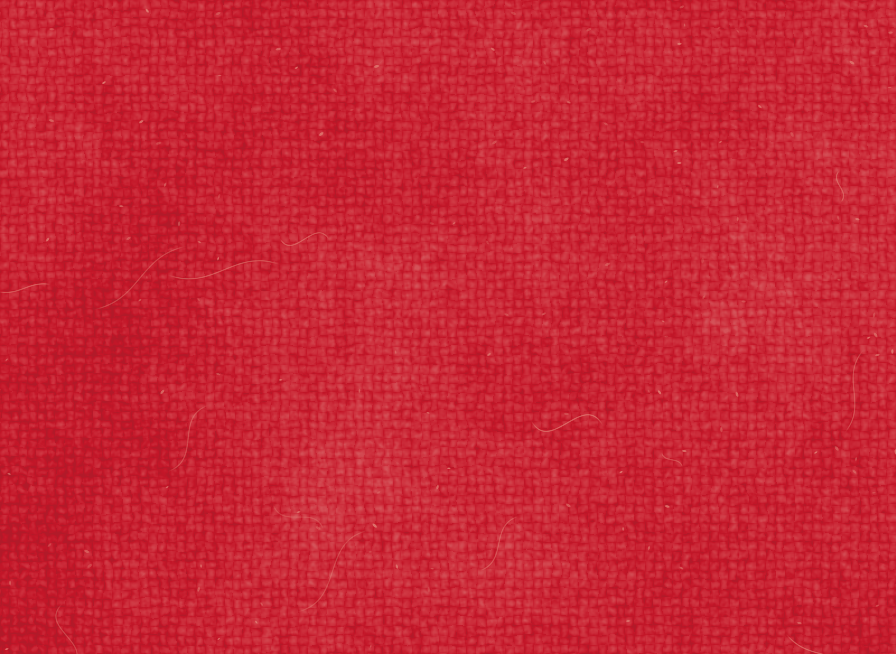
This texture is drawn by a Shadertoy shader. Its source:

```glsl
// Red plain-woven cloth with soft fuzz, pale lint specks and a few loose hairs.

const float THREADS = 70.0;   // threads per canvas height
const float TAU = 6.2831853;

const vec3 SHADOW = vec3(0.70, 0.10, 0.16);
const vec3 DEEP   = vec3(0.765, 0.085, 0.155);
const vec3 RED    = vec3(0.79, 0.15, 0.21);
const vec3 ROSE   = vec3(0.81, 0.21, 0.255);
const vec3 PALE   = vec3(0.83, 0.32, 0.345);
const vec3 LINT   = vec3(0.90, 0.56, 0.50);

float hash(vec2 p) {
    return fract(sin(dot(p, vec2(127.1, 311.7))) * 43758.5453);
}

// Smooth value noise from -1 to 1
float noise(vec2 p) {
    vec2 i = floor(p), f = fract(p);
    f = f * f * (3.0 - 2.0 * f);
    float low = mix(hash(i), hash(i + vec2(1, 0)), f.x);
    float high = mix(hash(i + vec2(0, 1)), hash(i + vec2(1, 1)), f.x);
    return 2.0 * mix(low, high, f.y) - 1.0;
}

mat2 rotation(float angle) {
    float c = cos(angle), s = sin(angle);
    return mat2(c, s, -s, c);
}

// Height of over-under threads: dark at the gaps, bright on the crowns
float weave(vec2 p) {
    p += 0.22 * vec2(noise(p * 0.55), noise(p * 0.55 + 37.0));
    vec2 cell = floor(p), f = fract(p) - 0.5;
    bool weftOver = mod(cell.x + cell.y, 2.0) > 0.5;
    vec2 local = weftOver ? f : f.yx;   // x along the thread, y across it
    float crown = cos(0.5 * TAU * local.y) * (0.6 + 0.4 * cos(0.5 * TAU * local.x));
    float yarn = weftOver ? hash(vec2(cell.y, 5.0)) : hash(vec2(cell.x, 9.0));
    float knot = hash(cell + 17.0);
    return crown - 0.55 + 0.16 * (yarn - 0.5) + 0.22 * (knot - 0.5);
}

// Felted surface: fine grain and short curly fibres
float fuzz(vec2 p) {
    vec2 q = rotation(0.6) * p;
    float grain = 0.75 * noise(q * 125.0) + 0.75 * noise(q * 240.0 + 11.0);
    float curl = abs(noise(q * 60.0 + 1.5 * noise(p * 30.0)));
    return grain + 0.7 * (0.25 - smoothstep(0.0, 0.25, curl) * 0.35);
}

// Broad light and dark areas of worn nap
float patches(vec2 p) {
    vec2 q = rotation(0.35) * p;
    return 0.55 * noise(q * 2.3 + 4.0) + 0.4 * noise(q * 5.5) + 0.3 * noise(q * 13.0);
}

// Sparse bright flecks, one candidate per grid cell
float specks(vec2 p, float scale, float share, float blur) {
    vec2 q = p * scale, cell = floor(q);
    vec2 centre = 0.25 + 0.5 * vec2(hash(cell + 3.0), hash(cell + 8.0));
    vec2 d = rotation(TAU * hash(cell + 21.0)) * (fract(q) - centre) / scale;
    float size = mix(0.0012, 0.0024, hash(cell + 31.0));
    float spot = 1.0 - smoothstep(size - blur, size + blur, length(d * vec2(0.6, 1.2)));
    return spot * step(hash(cell), share) * (0.35 + 0.65 * hash(cell + 44.0));
}

// One wavy hair lying along the x axis of its own frame
float hair(vec2 p, vec2 centre, float angle, float halfLength, float bend, float blur) {
    vec2 q = rotation(angle) * (p - centre);
    float phase = 2.6 * q.x / halfLength;
    float slope = bend * 2.6 / halfLength * cos(phase);
    float d = abs(q.y - bend * sin(phase)) / sqrt(1.0 + slope * slope);
    float ends = 1.0 - smoothstep(0.75 * halfLength, halfLength, abs(q.x));
    return (1.0 - smoothstep(0.0002, 0.0007 + blur, d)) * ends;
}

float hairs(vec2 p, float aspect, float blur) {
    float total = 0.0;
    for (int i = 0; i < 14; i++) {
        vec2 id = vec2(float(i), 2.0);
        vec2 centre = vec2(aspect * hash(id), 0.8 * hash(id + 13.0));
        float size = mix(0.02, 0.10, pow(hash(id + 29.0), 2.0));
        float bend = size * mix(0.1, 0.45, hash(id + 41.0));
        float strength = mix(0.25, 0.65, hash(id + 57.0));
        total = max(total, strength * hair(p, centre, TAU * hash(id + 71.0), size, bend, blur));
    }
    return total;
}

// Maps tone, in deviations from the middle, to dyed cloth colour
vec3 clothColour(float tone) {
    vec3 colour = mix(SHADOW, DEEP, smoothstep(-2.1, -0.9, tone));
    colour = mix(colour, RED, clamp(tone + 1.0, 0.0, 1.0));
    colour = mix(colour, ROSE, clamp(tone, 0.0, 1.0));
    return mix(colour, PALE, clamp((tone - 1.0) / 1.5, 0.0, 1.0));
}

void mainImage(out vec4 fragColor, in vec2 fragCoord) {
    vec2 p = fragCoord / iResolution.y;
    float aspect = iResolution.x / iResolution.y;
    float blur = 0.6 / iResolution.y;

    float tone = 2.0 * weave(p * THREADS) + fuzz(p) + patches(p);
    vec3 colour = clothColour(tone);

    // Loose lint on top of the cloth
    float lint = max(specks(p, 34.0, 0.07, blur), specks(p + 5.0, 11.0, 0.10, blur));
    colour = mix(colour, LINT, 0.75 * lint);
    colour = mix(colour, LINT, hairs(p, aspect, blur));

    fragColor = vec4(colour, 1.0);
}
```
